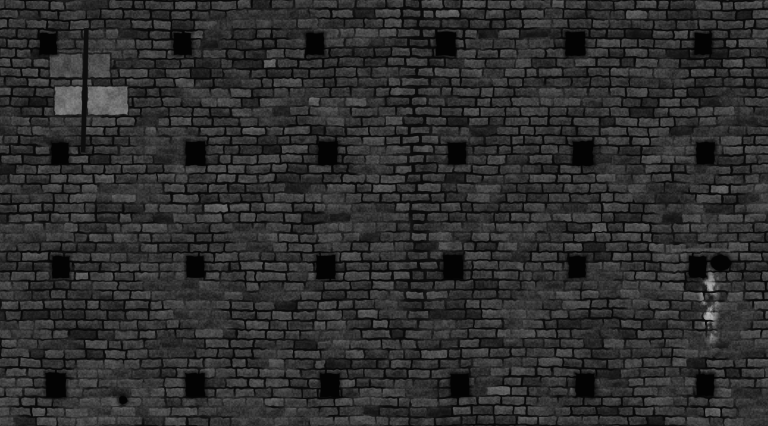
Reproduce this texture procedurally as a Shadertoy shader.

```glsl
// Weathered dark brick wall with a grid of square putlog holes, patch stones, an iron rod and a lime stain.

float hash(vec2 p) {
    vec3 q = fract(vec3(p.xyx) * 0.1031);
    q += dot(q, q.yzx + 33.33);
    return fract((q.x + q.y) * q.z);
}

float noise(vec2 p) {
    vec2 i = floor(p), f = fract(p);
    f = f * f * (3.0 - 2.0 * f);
    return mix(mix(hash(i), hash(i + vec2(1, 0)), f.x),
               mix(hash(i + vec2(0, 1)), hash(i + vec2(1, 1)), f.x), f.y);
}

float fbm(vec2 p) {
    float sum = 0.0, amp = 0.533;
    for (int i = 0; i < 4; i++) {
        sum += amp * noise(p);
        p = p * 2.03 + 17.7;
        amp *= 0.5;
    }
    return sum;
}

float box(vec2 p, vec2 halfSize) {
    vec2 d = abs(p) - halfSize;
    return length(max(d, 0.0)) + min(max(d.x, d.y), 0.0);
}

// Coverage of a shape from its signed distance, at least one pixel soft.
float cover(float d, float soft) {
    float w = max(soft, 0.8 / iResolution.y);
    return smoothstep(w, -w, d);
}

// Jittered left end of brick i in a course.
float brickEnd(float i, float course) {
    return i + 0.54 * (hash(vec2(i, course) + 50.0) - 0.5);
}

float brickwork(vec2 p, float seam) {
    const vec2 cell = vec2(0.0493, 1.0 / 44.0);
    float course = floor(p.y / cell.y);
    float x = p.x / cell.x + 0.5 * mod(course, 2.0) + 0.4 * hash(vec2(course, 9.0)) + 4.0;
    float i = floor(x);
    if (x < brickEnd(i, course)) i -= 1.0;
    else if (x > brickEnd(i + 1.0, course)) i += 1.0;
    float left = brickEnd(i, course), right = brickEnd(i + 1.0, course);
    vec2 id = vec2(i, course);

    // Rounded brick inside its joints
    vec2 local = vec2(x - 0.5 * (left + right), fract(p.y / cell.y) - 0.5) * cell;
    float joint = 0.0017 + 0.0012 * hash(id + 3.0) + 0.0014 * seam;
    vec2 halfSize = vec2(0.5 * (right - left), 0.5) * cell - joint;
    float d = box(local, halfSize - 0.0025) - 0.0025;

    // Brick face: own tone, blotches, worn upper edge, rare pale brick
    float tone = 0.225 + 0.11 * (hash(id) - 0.5) + 0.16 * (fbm(p * vec2(45, 70)) - 0.5);
    tone += 0.045 * smoothstep(-0.2, 1.0, local.y / halfSize.y) - 0.015;
    tone += 0.10 * step(0.985, hash(id + 21.0));
    tone *= 1.0 - 0.4 * step(0.93, hash(id + 77.0));

    // Mortar: open black joints, grey where still filled
    float filled = smoothstep(0.42, 0.75, fbm(p * vec2(14, 22) + 5.0) + 0.12 * (0.5 - p.y));
    float mortar = mix(0.035, 0.19, filled * (1.0 - seam));
    return mix(mortar, tone, cover(d, 0.0013));
}

// Four rows of six holes, each row with its own start, step and drift.
float holes(vec2 p) {
    vec4 start = vec4(0.131, 0.143, 0.141, 0.113);
    vec4 stride = vec4(0.333, 0.319, 0.322, 0.317);
    vec4 drift = vec4(0.0056, 0.0040, 0.0038, 0.0019);
    float d = 1.0;
    for (int j = 0; j < 4; j++)
        for (int i = 0; i < 6; i++) {
            float r = float(j), c = float(i);
            vec2 centre = vec2(start[j] + stride[j] * c - drift[j] * c * c,
                               0.096 + 0.267 * r + 0.005 * r * (3.0 - r));
            vec2 size = vec2(0.020, 0.025) + 0.004 * hash(vec2(c, r) + 8.0);
            d = min(d, box(p - centre, size));
        }
    return d;
}

void mainImage(out vec4 fragColor, in vec2 fragCoord) {
    vec2 p = fragCoord / iResolution.y;
    vec2 rough = vec2(noise(p * 120.0), noise(p * 120.0 + 40.0)) - 0.5;
    vec2 sway = vec2(fbm(p * 7.0), fbm(p * 7.0 + 31.0)) - 0.5;
    vec2 q = p + 0.0032 * rough;

    // Brick courses, with a vertical seam of open joints
    float seam = exp(-pow((p.x - 0.98 - 0.03 * sway.x) / 0.035, 2.0)) * smoothstep(0.15, 0.32, p.y);
    float tone = brickwork(q + 0.011 * sway, seam);

    // Two tiers of pale patch stones
    for (int i = 0; i < 2; i++) {
        float t = float(i), y = q.y - 0.764 - 0.082 * t, h = 0.033 - 0.006 * t;
        float d = min(box(vec2(q.x - 0.161 + 0.006 * t, y), vec2(0.032 + 0.006 * t, h)),
                      box(vec2(q.x - 0.253 + 0.021 * t, y), vec2(0.047 - 0.021 * t, h)));
        float stone = 0.42 - 0.13 * t + 0.22 * (fbm(p * 50.0) - 0.5);
        tone = mix(tone, 0.07, 0.7 * cover(d - 0.004, 0.002));
        tone = mix(tone, stone, cover(d, 0.002));
    }

    // Lime stain running down below a broken ledge
    float fall = clamp((p.y - 0.18) / 0.18, 0.0, 1.0);
    float run = cover(abs(p.x - 1.668 - 0.03 * sway.x) - mix(0.008, 0.024, fall), 0.012);
    run *= smoothstep(0.16, 0.22, p.y) * smoothstep(0.37, 0.34, p.y);
    tone += 0.38 * run * smoothstep(0.35, 0.65, fbm(p * vec2(60, 40))) * smoothstep(0.02, 0.2, tone);
    tone = mix(tone, 0.34, 0.7 * cover(box(q - vec2(1.645, 0.413), vec2(0.068, 0.004)), 0.003));

    // Grain and broad soot
    tone *= 0.88 + 0.24 * fbm(p * 3.0 + 2.0);
    tone += 0.09 * (noise(p * 290.0) - 0.5) * smoothstep(0.02, 0.2, tone);

    // Holes with sooty rims, a broken side pocket, a small round hole and the rod
    float d = holes(q);
    d = min(d, length((q - vec2(1.692, 0.383)) * vec2(0.8, 1.0)) - 0.019);
    d = min(d, length(q - vec2(0.289, 0.061)) - 0.010);
    tone *= 1.0 - 0.45 * smoothstep(0.010, 0.0, d);
    tone = mix(tone, 0.012, cover(d, 0.0015));
    float rodX = 0.199 + 0.027 * (p.y - 0.79);
    tone = mix(tone, 0.05, cover(box(p - vec2(rodX, 0.788), vec2(0.0055, 0.146)), 0.0015));

    fragColor = vec4(vec3(clamp(tone, 0.0, 1.0)), 1.0);
}
```
